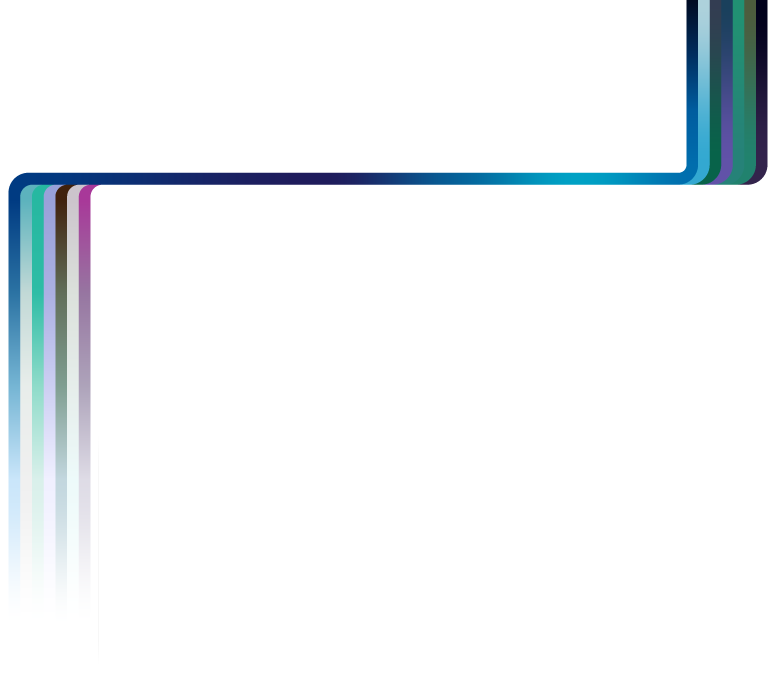
A Shadertoy shader for this background:

```glsl
// Draws a folded ribbon on white: a blue bar joining two bundles of coloured stripes.

// Four colours spread evenly over t from 0 to 1
vec3 ramp(float t, vec3 a, vec3 b, vec3 c, vec3 d) {
    t = clamp(t, 0.0, 1.0) * 3.0;
    vec3 col = mix(a, b, min(t, 1.0));
    col = mix(col, c, clamp(t - 1.0, 0.0, 1.0));
    return mix(col, d, clamp(t - 2.0, 0.0, 1.0));
}

// Sideways offset of a quarter circle, h above or below its centre
float arc(float h, float radius) {
    h = clamp(h, 0.0, radius);
    return radius - sqrt(radius * radius - h * h);
}

vec3 barColor(float x) {
    vec3 navy = vec3(0.12, 0.11, 0.36);
    vec3 col = mix(vec3(0.0, 0.23, 0.51), navy, smoothstep(0.0, 310.0, x));
    col = mix(col, vec3(0.02, 0.38, 0.60), smoothstep(325.0, 470.0, x));
    col = mix(col, vec3(0.0, 0.63, 0.77), smoothstep(445.0, 575.0, x));
    return mix(col, vec3(0.0, 0.43, 0.68), smoothstep(580.0, 695.0, x));
}

// Lower left stripes, fading to white downwards
vec3 lowerColor(int i, float y) {
    float t = (y - 200.0) / 280.0;
    vec3 col;
    if (i == 0) col = ramp(t, vec3(0.0, 0.23, 0.51), vec3(0.17, 0.45, 0.64), vec3(0.46, 0.71, 0.83), vec3(0.79, 0.90, 0.98));
    else if (i == 1) col = ramp(t, vec3(0.36, 0.70, 0.74), vec3(0.76, 0.85, 0.84), vec3(0.91, 0.93, 0.92), vec3(0.94));
    else if (i == 2) col = ramp(t, vec3(0.15, 0.72, 0.63), vec3(0.18, 0.74, 0.65), vec3(0.56, 0.86, 0.79), vec3(0.85, 0.94, 0.92));
    else if (i == 3) col = ramp(t, vec3(0.60, 0.63, 0.85), vec3(0.67, 0.69, 0.89), vec3(0.80, 0.81, 0.95), vec3(0.94, 0.94, 1.0));
    else if (i == 4) col = ramp(t, vec3(0.25, 0.13, 0.05), vec3(0.38, 0.43, 0.35), vec3(0.50, 0.62, 0.57), vec3(0.76, 0.84, 0.87));
    else if (i == 5) col = ramp(t, vec3(0.80, 0.77, 0.80), vec3(0.86, 0.88, 0.86), vec3(0.90, 0.93, 0.92), vec3(0.93, 0.98, 0.98));
    else col = ramp(t, vec3(0.66, 0.22, 0.60), vec3(0.59, 0.46, 0.63), vec3(0.68, 0.64, 0.73), vec3(0.87, 0.86, 0.90));
    return mix(col, vec3(1.0), smoothstep(470.0, 630.0, y));
}

// Upper right stripes
vec3 upperColor(int i, float y) {
    float t = smoothstep(0.0, 165.0, y);
    if (i == 0) return ramp(y / 165.0, vec3(0.0, 0.04, 0.13), vec3(0.0, 0.18, 0.37), vec3(0.0, 0.36, 0.62), vec3(0.0, 0.43, 0.68));
    if (i == 1) return mix(vec3(0.68, 0.82, 0.86), vec3(0.20, 0.66, 0.82), t);
    if (i == 2) return mix(vec3(0.20, 0.24, 0.32), vec3(0.03, 0.39, 0.29), t);
    if (i == 3) return mix(vec3(0.10, 0.25, 0.36), vec3(0.38, 0.32, 0.66), t);
    if (i == 4) return mix(vec3(0.13, 0.57, 0.45), vec3(0.15, 0.51, 0.47), t);
    if (i == 5) return mix(vec3(0.30, 0.36, 0.24), vec3(0.13, 0.51, 0.43), t);
    return mix(vec3(0.0, 0.0, 0.10), vec3(0.20, 0.14, 0.30), t);
}

// p spans 768 by 681 units, with y measured downwards
vec3 scene(vec2 p) {
    vec3 white = vec3(1.0);

    // Upper bundle, its stripes bending left into the bar
    if (p.x > 600.0 && p.y < 185.0) {
        float left = 686.5 - arc(p.y - 165.0, 8.0);
        float bent = p.x + arc(p.y - 165.0, 20.0);
        int i = int(floor((bent - 686.5) / 11.57));
        if (i > 6 || (p.y < 173.0 && p.x < left)) return white;
        if (p.y > 173.0 && i < 1) return barColor(p.x);
        return upperColor(max(i, 0), p.y);
    }

    // Rounded outer corner on the left
    if (p.x < 8.5 + arc(193.0 - p.y, 20.0) || p.y < 173.0) return white;
    if (p.y < 185.0) return barColor(p.x);

    // Lower bundle, its stripes bending right under the bar
    float bent = p.x - arc(197.0 - p.y, 12.0);
    int i = int(floor((bent - 8.5) / 11.72));
    if (i < 7) return lowerColor(max(i, 0), p.y);

    // Faint hairline beside the bundle
    float hairline = step(abs(p.x - 98.5), 0.5) * smoothstep(430.0, 470.0, p.y) * smoothstep(670.0, 640.0, p.y);
    return white - 0.03 * hairline;
}

void mainImage(out vec4 fragColor, in vec2 fragCoord) {
    // Average sixteen samples for smooth edges
    vec3 sum = vec3(0.0);
    for (int k = 0; k < 16; k++) {
        vec2 offset = (vec2(k % 4, k / 4) - 1.5) / 4.0;
        vec2 uv = (fragCoord + offset) / iResolution.xy;
        sum += scene(vec2(uv.x, 1.0 - uv.y) * vec2(768.0, 681.0));
    }
    fragColor = vec4(sum / 16.0, 1.0);
}
```
